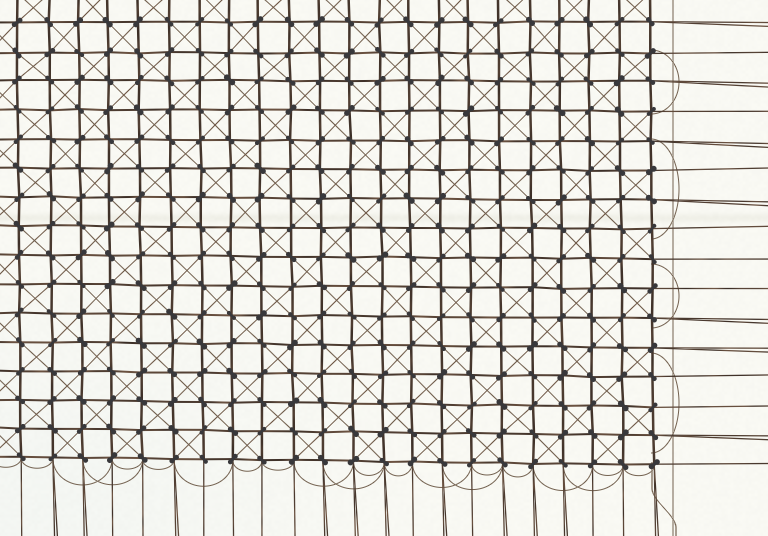
Reproduce this pattern procedurally as a WebGL 2 fragment shader.

```glsl
#version 300 es
precision highp float;
// A hand-knotted wire mesh on pale paper: a wavering grid whose alternate cells
// hold crossed threads, with dark knots at each joint and loose ends and loops
// at the right and lower edges. Every strand is a distance to a jittered node.

uniform vec2 u_resolution;
out vec4 fragColor;

// Layout in units of 1/768 of the canvas width, y running down from the top
const float UNITS = 768.0;
const vec2 ORIGIN = vec2(18.0, 23.0);
const vec2 PITCH = vec2(30.05, 28.93);
const vec2 LAST = vec2(21.0, 15.0);      // last post and last rail
const float SHEAR = 0.009;               // posts lean right going down
const float FAN = 0.025;                 // rails spread toward the right
const float LINE_JITTER = 2.2;
const float NODE_JITTER = 1.5;

const float POST_WIDTH = 2.5;
const float RAIL_WIDTH = 2.0;
const float CROSS_WIDTH = 1.05;
const float LOOSE_WIDTH = 1.3;
const float LOOP_WIDTH = 1.0;
const float KNOT_RADIUS = 2.5;
const float KNOT_REACH = 2.3;
const float CREASE_Y = 218.0;

const vec3 PAPER = vec3(0.975, 0.975, 0.953);
const vec3 PAPER_COOL = vec3(0.955, 0.965, 0.95);
const vec3 WIRE_DARK = vec3(0.23, 0.18, 0.15);
const vec3 WIRE_BROWN = vec3(0.43, 0.33, 0.26);
const vec3 THREAD = vec3(0.45, 0.38, 0.31);
const vec3 KNOT = vec3(0.22, 0.22, 0.23);

float hash(vec2 p) {
  return fract(sin(dot(p, vec2(127.1, 311.7))) * 43758.5453);
}

float noise(vec2 p) {
  vec2 i = floor(p), f = fract(p);
  f = f * f * (3.0 - 2.0 * f);
  return mix(mix(hash(i), hash(i + vec2(1, 0)), f.x),
             mix(hash(i + vec2(0, 1)), hash(i + vec2(1, 1)), f.x), f.y);
}

// Joint of post id.x and rail id.y
vec2 node(vec2 id) {
  vec2 n = ORIGIN + id * PITCH;
  n += vec2(SHEAR * n.y, FAN * id.x * id.y);
  vec2 line = vec2(hash(vec2(id.x, 71.0)), hash(vec2(id.y, 37.0))) - 0.5;
  vec2 local = vec2(hash(id + 5.3), hash(id + 19.7)) - 0.5;
  return n + line * LINE_JITTER + local * NODE_JITTER;
}

float segment(vec2 p, vec2 a, vec2 b) {
  vec2 d = b - a;
  return length(p - a - d * clamp(dot(p - a, d) / dot(d, d), 0.0, 1.0));
}

// Approximate distance to the outline of an ellipse
float ellipse(vec2 q, vec2 r) {
  float f = length(q / r);
  return abs(f - 1.0) * f / max(length(q / (r * r)), 0.0001);
}

// Box-filtered coverage of a strand of width w at distance d
float stroke(float d, float w, float px) {
  vec2 e = clamp(0.5 + (vec2(0.5, -0.5) * w - d) / px, 0.0, 1.0);
  return e.x - e.y;
}

void main() {
  float px = UNITS / u_resolution.x;
  vec2 p = vec2(gl_FragCoord.x, u_resolution.y - gl_FragCoord.y) * px;
  float bottom = u_resolution.y * px;

  // Paper with a soft fold
  float cool = smoothstep(500.0, 0.0, p.x) * smoothstep(200.0, 500.0, p.y);
  vec3 color = mix(PAPER, PAPER_COOL, cool) + 0.012 * (noise(p / 3.0) - 0.5);
  float fold = (p.y - CREASE_Y) / 4.5;
  color -= vec3(0.035, 0.035, 0.045) * exp(-fold * fold);

  // Mesh: nearest joints and the strands that leave them
  float cross1 = 1e3, cross2 = 1e3, post = 1e3, rail = 1e3, knot = 1e3;
  float column = (p.x - ORIGIN.x - SHEAR * p.y) / PITCH.x;
  vec2 base = floor(vec2(column, (p.y - ORIGIN.y) / (PITCH.y + FAN * column)));
  for (int k = 0; k < 9; k++) {
    vec2 id = base + vec2(k % 3 - 1, k / 3 - 1);
    if (id.x > LAST.x || id.y > LAST.y) continue;
    vec2 a = node(id), r = node(id + vec2(1, 0)), d = node(id + vec2(0, 1));
    float odd = mod(id.x + id.y, 2.0);
    if (id.y < LAST.y) post = min(post, segment(p, a, d));
    if (id.x < LAST.x) rail = min(rail, segment(p, a, r));
    if (odd > 0.5 && id.x < LAST.x && id.y < LAST.y) {
      cross1 = min(cross1, segment(p, a, node(id + 1.0)));
      cross2 = min(cross2, segment(p, r, d));
    }
    vec2 reach = KNOT_REACH * vec2(1.0, odd * 2.0 - 1.0);
    reach *= 0.75 + 0.5 * vec2(hash(id + 2.1), hash(id + 8.4));
    float size = KNOT_RADIUS * (0.8 + 0.4 * hash(id + 3.7));
    float blobs = min(length(p - a - reach), length(p - a + reach)) - size;
    knot = min(knot, min(blobs, segment(p, a - reach, a + reach) - 0.6 * size));
  }

  // Loose ends, some doubled, running off to the right and below
  float loose = 1e3, loops = abs(p.x - 673.0);
  for (float j = 0.0; j <= LAST.y; j++) {
    vec2 a = node(vec2(LAST.x, j));
    float h = hash(vec2(j, 4.2));
    vec2 b = vec2(UNITS + 4.0, a.y + 6.0 * (h - 0.5));
    loose = min(loose, segment(p, a, b));
    if (h > 0.55) loose = min(loose, segment(p, a, b + vec2(0, 4)));
  }
  for (float i = -1.0; i <= LAST.x; i++) {
    vec2 a = node(vec2(i, LAST.y));
    float h = hash(vec2(i, 9.6)), kind = mod(i, 4.0);
    vec2 b = vec2(a.x + 2.0 * h, bottom + 4.0);
    loose = min(loose, segment(p, a, b));
    if (h > 0.6) loose = min(loose, segment(p, a, b + vec2(3, 0)));

    // Hanging loops spanning one or two posts
    bool wide = kind == 1.0 || (kind == 2.0 && h > 0.4);
    if (i >= LAST.x || (kind == 2.0 && !wide)) continue;
    vec2 c = node(vec2(min(i + (wide ? 2.0 : 1.0), LAST.x), LAST.y));
    vec2 radii = vec2(0.5 * (c.x - a.x), wide ? 22.0 + 5.0 * h : 9.0 + 4.0 * h);
    vec2 q = p - 0.5 * (a + c);
    if (q.y > 0.0) loops = min(loops, ellipse(q, radii));
  }

  // Side loops and one trailing thread
  for (float k = 0.0; k < 4.0; k++) {
    vec2 q = p - vec2(651.0, 82.0 + 107.0 * k);
    vec2 radii = vec2(28.0, mix(32.0, 50.0, mod(k, 2.0)));
    if (q.x > 0.0) loops = min(loops, ellipse(q, radii));
  }
  float trail = 652.0 + 24.0 * smoothstep(488.0, 528.0, p.y);
  if (p.y > 462.0) loops = min(loops, 0.8 * abs(p.x - trail));

  // Layers from the finest thread up to the knots
  float tone = noise(p / vec2(14.0, 9.0));
  vec3 wire = mix(WIRE_DARK, WIRE_BROWN, tone);
  color = mix(color, THREAD, stroke(loops, LOOP_WIDTH, px));
  color = mix(color, wire, stroke(loose, LOOSE_WIDTH, px));
  color = mix(color, THREAD, stroke(cross1, CROSS_WIDTH, px));
  color = mix(color, mix(THREAD, WIRE_BROWN, tone), stroke(cross2, CROSS_WIDTH, px));
  color = mix(color, wire, stroke(rail, RAIL_WIDTH, px));
  color = mix(color, mix(WIRE_DARK, wire, 0.5), stroke(post, POST_WIDTH, px));
  color = mix(color, KNOT, clamp(0.5 - knot / px, 0.0, 1.0));
  fragColor = vec4(color, 1.0);
}
```
